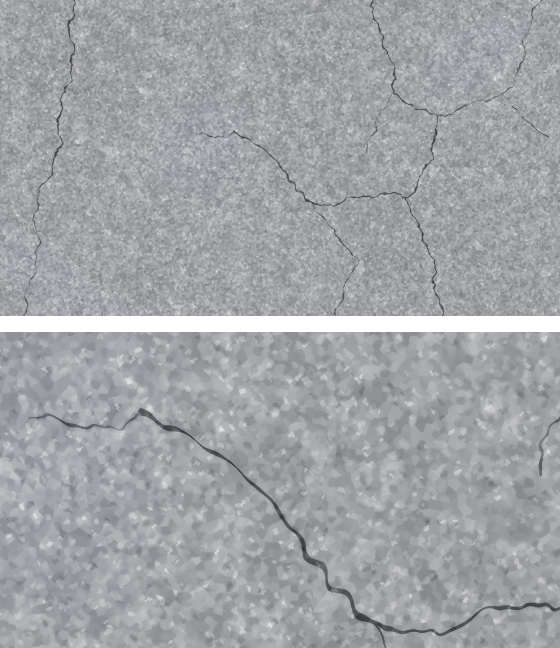
Top: the whole. Bottom: its middle third, enlarged.
Give the GLSL for this texture, as a WebGL 2 fragment shader.

```glsl
#version 300 es
precision highp float;
// Weathered grey asphalt with pale aggregate and a network of thin jagged cracks.

#define BASE_TONE 0.621
#define MOTTLE 0.125
#define STONE_LIFT 0.042
#define GRIT_LIFT 0.048
#define SPECK_LIFT 0.10
#define PIT_DEPTH 0.06
#define CRACK_WIDTH 0.0019
#define CRACK_DEPTH 0.29
#define TINT vec3(-0.007, 0.0, 0.014)

uniform vec2 u_resolution;
out vec4 fragColor;

// Crack spines as start and end points, in canvas heights.
const vec4 MAIN_CRACKS[8] = vec4[8](
  vec4(0.25, 1.06, 0.19, 0.56), vec4(0.19, 0.56, 0.13, 0.38),
  vec4(0.75, 0.58, 1.00, 0.36), vec4(1.00, 0.36, 1.30, 0.38),
  vec4(1.30, 0.38, 1.40, 0.64), vec4(1.40, 0.64, 1.25, 0.70),
  vec4(1.25, 0.70, 1.17, 1.06), vec4(1.30, 0.38, 1.43, -0.06));
const vec4 HAIRLINES[8] = vec4[8](
  vec4(0.13, 0.38, 0.08, -0.06), vec4(0.62, 0.58, 0.75, 0.58),
  vec4(1.00, 0.36, 1.12, 0.17), vec4(1.12, 0.17, 1.05, -0.06),
  vec4(1.25, 0.70, 1.15, 0.51), vec4(1.40, 0.64, 1.60, 0.69),
  vec4(1.60, 0.69, 1.73, 1.06), vec4(1.60, 0.69, 1.73, 0.58));

vec3 hash3(vec2 cell) {
  vec3 h = fract(cell.xyx * vec3(0.1031, 0.1030, 0.0973));
  h += dot(h, h.yxz + 33.33);
  return fract((h.xxy + h.yzz) * h.zyx);
}

// Smooth cellular noise: random tones blended between cell centres, about -0.5 to 0.5.
float mottle(vec2 p) {
  vec2 cell = floor(p);
  float tone = 0.0, total = 0.0;
  for (int y = -1; y <= 1; y++)
  for (int x = -1; x <= 1; x++) {
    vec2 id = cell + vec2(x, y);
    vec3 h = hash3(id);
    vec2 d = p - id - h.xy;
    float weight = exp(-11.0 * dot(d, d));
    tone += weight * h.z;
    total += weight;
  }
  return tone / total - 0.5;
}

// Scattered irregular chips; cover is the chance that a cell holds one.
float chips(vec2 p, float density, float cover) {
  p *= density;
  float blur = max(density / u_resolution.y, 0.1);
  vec2 bent = p + 0.09 * sin(p.yx * 6.3 + vec2(0.0, 2.0)) + 0.05 * sin(p.yx * 13.7);
  vec2 cell = floor(bent);
  float light = 0.0;
  for (int y = -1; y <= 1; y++)
  for (int x = -1; x <= 1; x++) {
    vec2 id = cell + vec2(x, y);
    vec3 place = hash3(id + 17.0);
    vec3 form = hash3(id + 71.0);
    vec2 d = bent - id - place.xy;
    float a = 6.2832 * form.x;
    d = mat2(cos(a), sin(a), -sin(a), cos(a)) * d;
    d.y *= 1.0 + 0.8 * form.y;
    float radius = mix(0.24, 0.5, form.z);
    float shape = 1.0 - smoothstep(radius - blur, radius + blur, length(d));
    light = max(light, shape * step(place.z, cover) * (0.6 + 0.8 * form.y));
  }
  return light;
}

// Layered sines that make straight spines wander and turn jagged.
vec2 wander(vec2 p) {
  vec2 q = p + 0.011 * sin(p.yx * vec2(21.0, 18.0) + vec2(0.7, 2.1));
  q += 0.006 * sin(q.yx * vec2(57.0, 49.0) + q * 23.0 + vec2(1.3, 4.0));
  q += 0.0028 * sin(q.yx * vec2(133.0, 121.0) - q * 61.0);
  return q + 0.0012 * sin(q.yx * vec2(311.0, 287.0) + q * 90.0);
}

float segmentDistance(vec2 p, vec4 s) {
  vec2 along = s.zw - s.xy, d = p - s.xy;
  return length(d - along * clamp(dot(d, along) / dot(along, along), 0.0, 1.0));
}

float crackLine(float dist, float width, float pixel) {
  return 1.0 - smoothstep(width - 0.6 * pixel, width + 0.7 * pixel, dist);
}

void main() {
  vec2 p = gl_FragCoord.xy / u_resolution.y;
  float pixel = 1.0 / u_resolution.y;

  // Broad stains and fine mottled binder.
  float broad = sin(p.x * 5.1 + 1.7 * sin(p.y * 3.7)) * sin(p.y * 4.3 + p.x * 2.2 + 1.0);
  float tone = BASE_TONE + 0.010 * broad;
  tone += MOTTLE * mottle(p * 125.0) + 0.5 * MOTTLE * mottle(p * 34.0 + 9.0);

  // Aggregate: rare pale stones, stones, grit, bright specks and dark pits.
  tone += 1.5 * STONE_LIFT * chips(p + 3.1, 19.0, 0.035);
  tone += STONE_LIFT * chips(p, 31.0, 0.42);
  tone += GRIT_LIFT * chips(p + 1.7, 63.0, 0.42);
  tone += SPECK_LIFT * chips(p + 5.3, 118.0, 0.17);
  tone -= PIT_DEPTH * chips(p + 7.9, 105.0, 0.13);

  // Crack network.
  vec2 q = wander(p);
  float mainDist = 1e3, hairDist = 1e3;
  for (int i = 0; i < 8; i++) {
    mainDist = min(mainDist, segmentDistance(q, MAIN_CRACKS[i]));
    hairDist = min(hairDist, segmentDistance(q, HAIRLINES[i]));
  }
  float uneven = 0.5 + 0.5 * sin(p.x * 71.0 + 2.0 * sin(p.y * 53.0));
  float width = CRACK_WIDTH * mix(0.65, 1.3, uneven);
  float crack = max(crackLine(mainDist, width, pixel),
                    mix(0.5, 0.9, uneven) * crackLine(hairDist, 0.75 * width, pixel));
  float nearest = min(mainDist, hairDist);
  float rim = smoothstep(0.003, 0.007, nearest) * (1.0 - smoothstep(0.007, 0.018, nearest));
  tone += 0.025 * rim * uneven;
  tone -= 0.035 * exp(-nearest * 260.0) + CRACK_DEPTH * crack;

  // Cool shadows, slightly warmer highlights and blue-grey stains.
  vec3 tint = TINT * (1.0 - 0.6 * smoothstep(0.66, 0.80, tone) + 0.35 * broad);
  fragColor = vec4(clamp(tone + tint, 0.0, 1.0), 1.0);
}
```
